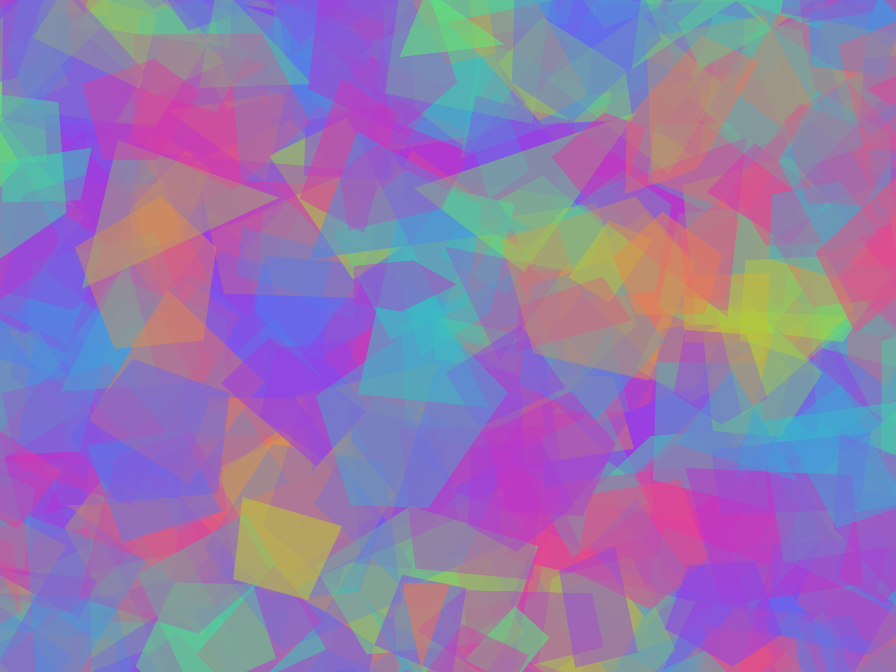
Reproduce this background procedurally as a WebGL 2 fragment shader.

```glsl
#version 300 es
precision highp float;
precision highp int;
// Overlapping translucent polygons in muted hues that drift across the canvas.

uniform vec2 u_resolution;
out vec4 fragColor;

const float TAU = 6.2831853;

// Lengths are fractions of the canvas height.
const int LAYERS = 12;
const float CELL_SIZE = 0.22;
const float RADIUS_MIN = 0.08;
const float RADIUS_MAX = 0.175;
const float REACH = 0.26;          // farthest a polygon may extend
const float FILL_CHANCE = 0.88;
const float MAX_STRETCH = 2.4;
const float ALPHA_MIN = 0.18;
const float ALPHA_MAX = 0.58;

const float HUE_CENTRE = 0.76;
const float HUE_DRIFT = 0.78;
const float HUE_JITTER = 0.68;
const float DRIFT_FREQUENCY = 2.3;
const vec2 DRIFT_OFFSET = vec2(3.7, 8.2);
const vec3 BASE_LEVEL = vec3(0.58, 0.57, 0.58);
const float CHROMA = 0.36;

// Three uniform random values per integer lattice point.
vec3 hash3(ivec3 seed) {
    uvec3 v = uvec3(seed) * 1664525u + 1013904223u;
    v.x += v.y * v.z; v.y += v.z * v.x; v.z += v.x * v.y;
    v ^= v >> 16u;
    v.x += v.y * v.z; v.y += v.z * v.x; v.z += v.x * v.y;
    return vec3(v >> 8u) / 16777216.0;
}

float cornerGradient(ivec2 corner, vec2 offset) {
    float angle = TAU * hash3(ivec3(corner, 977)).x;
    return dot(vec2(cos(angle), sin(angle)), offset);
}

float gradientNoise(vec2 p) {
    ivec2 i = ivec2(floor(p));
    vec2 f = fract(p);
    vec2 w = f * f * f * (f * (f * 6.0 - 15.0) + 10.0);
    float low = mix(cornerGradient(i, f),
                    cornerGradient(i + ivec2(1, 0), f - vec2(1, 0)), w.x);
    float high = mix(cornerGradient(i + ivec2(0, 1), f - vec2(0, 1)),
                     cornerGradient(i + ivec2(1, 1), f - vec2(1, 1)), w.x);
    return mix(low, high, w.y);
}

float regionHue(vec2 p) {
    return HUE_CENTRE + HUE_DRIFT * gradientNoise(p * DRIFT_FREQUENCY + DRIFT_OFFSET);
}

vec3 hueColour(float hue) {
    return BASE_LEVEL + CHROMA * cos(TAU * (hue - vec3(0.0, 1.0, 2.0) / 3.0));
}

// Signed distance to an irregular convex polygon, as an overlap of half-planes.
float polygonDistance(vec2 p, int sides, float radius, ivec3 seed) {
    float inradius = radius * cos(0.5 * TAU / float(sides));
    float d = -1.0;
    for (int i = 0; i < sides; i++) {
        vec3 rnd = hash3(seed + ivec3(0, 0, i + 2));
        float angle = TAU * (float(i) + 0.24 * (rnd.x - 0.5)) / float(sides);
        vec2 normal = vec2(cos(angle), sin(angle));
        d = max(d, dot(p, normal) - inradius * mix(0.75, 1.15, rnd.y));
    }
    return d;
}

// Blends the polygons of one jittered grid over the colour below.
vec3 paintLayer(vec3 below, vec2 uv, int layer, float pixel) {
    vec2 shift = hash3(ivec3(layer, 31, 17)).xy;
    vec2 grid = uv / CELL_SIZE + shift;
    ivec2 home = ivec2(floor(grid));
    vec3 colour = below;
    for (int y = -1; y <= 1; y++) {
        for (int x = -1; x <= 1; x++) {
            ivec2 cell = home + ivec2(x, y);
            ivec3 seed = ivec3(cell, layer * 16);
            vec3 place = hash3(seed);
            vec3 look = hash3(seed + ivec3(0, 0, 1));
            vec3 form = hash3(seed + ivec3(0, 0, 12));
            vec2 centre = (vec2(cell) + mix(vec2(0.2), vec2(0.8), place.xy) - shift) * CELL_SIZE;
            vec2 p = uv - centre;
            if (place.z > FILL_CHANCE || length(p) > REACH) continue;

            float c = cos(TAU * form.x), s = sin(TAU * form.x);
            p = mat2(c, -s, s, c) * p;
            p.y *= mix(1.0, MAX_STRETCH, form.y * form.y * form.y);

            int sides = 3 + int(3.0 * sqrt(form.z));
            float radius = mix(RADIUS_MIN, RADIUS_MAX, look.x);
            float d = polygonDistance(p, sides, radius, seed);
            float cover = 1.0 - smoothstep(-0.7 * pixel, 0.7 * pixel, d);
            float hue = regionHue(centre) + HUE_JITTER * (look.y - 0.5);
            colour = mix(colour, hueColour(hue), cover * mix(ALPHA_MIN, ALPHA_MAX, look.z));
        }
    }
    return colour;
}

void main() {
    vec2 uv = gl_FragCoord.xy / u_resolution.y;
    float pixel = 1.0 / u_resolution.y;
    vec3 colour = hueColour(HUE_CENTRE);
    for (int layer = 0; layer < LAYERS; layer++) {
        colour = paintLayer(colour, uv, layer, pixel);
    }
    fragColor = vec4(colour, 1.0);
}
```
